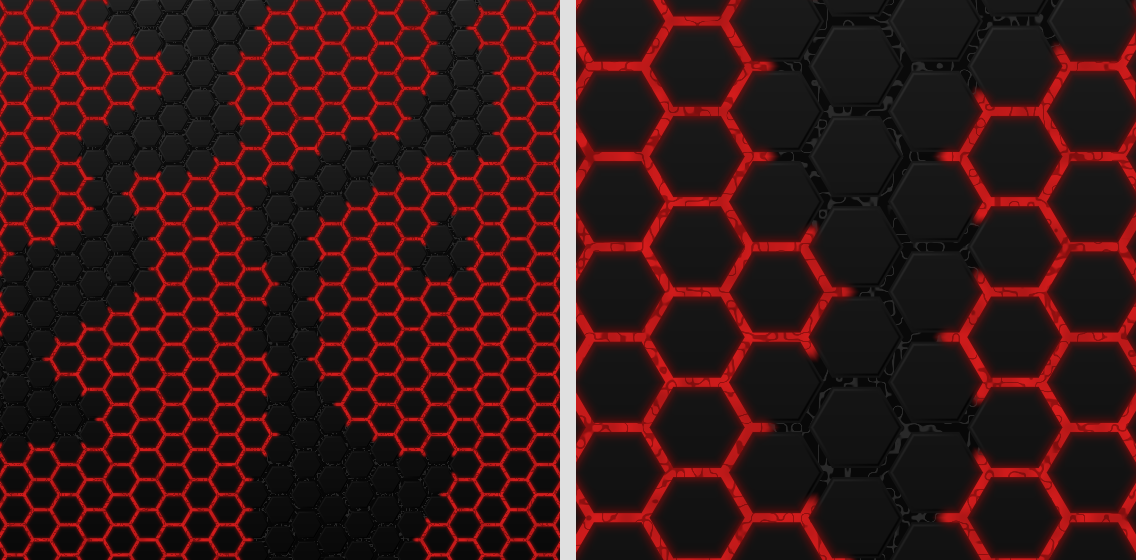
Left, the full canvas; right, a detail of the centre.
A WebGL 2 fragment shader for this pattern:

```glsl
#version 300 es
precision highp float;
uniform vec2 u_resolution;
out vec4 outColor;

const vec2 PERIOD = vec2(1.7320508, 1.0);
const vec2 ORIGIN = vec2(0.5, 0.466);
const vec2 CELL = vec2(0.0546, 0.05375);

float hash(vec2 p) {
    vec3 q = fract(p.xyx * vec3(0.1031, 0.1030, 0.0973));
    q += dot(q, q.yzx + 33.33);
    return fract((q.x + q.y) * q.z);
}

float noise(vec2 p) {
    vec2 i = floor(p), f = fract(p);
    f = f * f * (3.0 - 2.0 * f);
    return mix(mix(hash(i), hash(i + vec2(1, 0)), f.x),
               mix(hash(i + vec2(0, 1)), hash(i + vec2(1, 1)), f.x), f.y);
}

// Distance from a cell centre; the border lies at 0.5
float hexDistance(vec2 p) {
    p = abs(p);
    return max(p.y, dot(p, vec2(0.8660254, 0.5)));
}

// Offset from the nearest centre of the honeycomb
vec2 hexOffset(vec2 p) {
    vec2 a = mod(p + 0.5 * PERIOD, PERIOD) - 0.5 * PERIOD;
    vec2 b = mod(p, PERIOD) - 0.5 * PERIOD;
    return dot(a, a) < dot(b, b) ? a : b;
}

// Cells glow outside two winding dark bands and a pair of dark patches
float cellGlow(vec2 center) {
    vec2 id = round(center * vec2(1.1547, 2.0));
    vec2 s = ORIGIN + center * CELL;
    float depth = 1.0 - s.y;

    float leftX = mix(0.345, 0.05, smoothstep(0.03, 0.7, depth));
    float leftWidth = 0.1 + 0.05 * cos(6.2832 * depth / 0.245)
                    - 0.3 * smoothstep(0.8, 0.9, depth);
    float rightX = mix(0.82, 0.515, smoothstep(0.15, 0.42, depth))
                 + 0.08 * smoothstep(0.6, 1.0, depth);
    float bulge = (depth - 0.29) / 0.08;
    float rightWidth = 0.055 + 0.1 * exp(-bulge * bulge)
                     + 0.09 * smoothstep(0.72, 0.95, depth);

    float field = min(abs(s.x - leftX) - leftWidth, abs(s.x - rightX) - rightWidth);
    field = min(field, length(vec2(s.x - 0.78, abs(depth - 0.65) - 0.19)) - 0.05);
    return step(0.019, field + 0.06 * (hash(id + 80.0) - 0.5));
}

void main() {
    vec2 uv = gl_FragCoord.xy / u_resolution;
    vec2 p = (uv - ORIGIN) / CELL;
    float aa = 0.6 / (min(u_resolution.x, u_resolution.y) * CELL.y);
    vec2 q = hexOffset(p);
    vec2 center = p - q;
    float edge = 0.5 - hexDistance(q);

    // Light of this cell, and stubs reaching out from its neighbours
    float lit = cellGlow(center);
    for (int i = 0; i < 6; i++) {
        float angle = radians(30.0 + 60.0 * float(i));
        vec2 dir = vec2(cos(angle), sin(angle));
        float reach = hexDistance(q - dir) - 0.5;
        lit = max(lit, cellGlow(center + dir) * smoothstep(0.3, 0.14, reach));
    }

    // Tile face, darker toward the bottom, with a thin bevelled rim
    float shade = mix(0.035, 0.13, uv.y);
    vec3 color = vec3(shade * (1.0 + 0.15 * q.y));
    float facing = dot(normalize(q + 1e-4), vec2(-0.8, 0.6));
    float rim = smoothstep(0.016 + aa, 0.0, abs(edge - 0.085));
    color += rim * facing * mix(0.09, 0.02, lit) * (0.4 + 0.6 * uv.y);

    // Groove engraved with thin curling scratches
    float groove = smoothstep(0.05 + aa, 0.05 - aa, edge);
    float ridge = abs(noise(p * 11.0 + 400.0) - 0.5);
    float scratch = smoothstep(0.1, 0.03, ridge);
    vec3 darkGroove = vec3(mix(0.02, 0.05, uv.y) + 0.13 * scratch);
    vec3 redGroove = mix(vec3(0.76, 0.1, 0.1), vec3(0.54, 0.06, 0.06), scratch);
    redGroove *= 1.0 + 0.2 * (noise(p * 6.0 + 90.0) - 0.5);

    // Red halo spilling onto the tiles
    float halo = lit * exp(-max(edge - 0.045, 0.0) / 0.047);
    halo *= smoothstep(0.22, 0.1, edge);
    color = mix(color, vec3(0.46, 0.045, 0.045), halo * 0.9);
    color = mix(color, mix(darkGroove, redGroove, lit), groove);
    outColor = vec4(clamp(color, 0.0, 1.0), 1.0);
}
```
